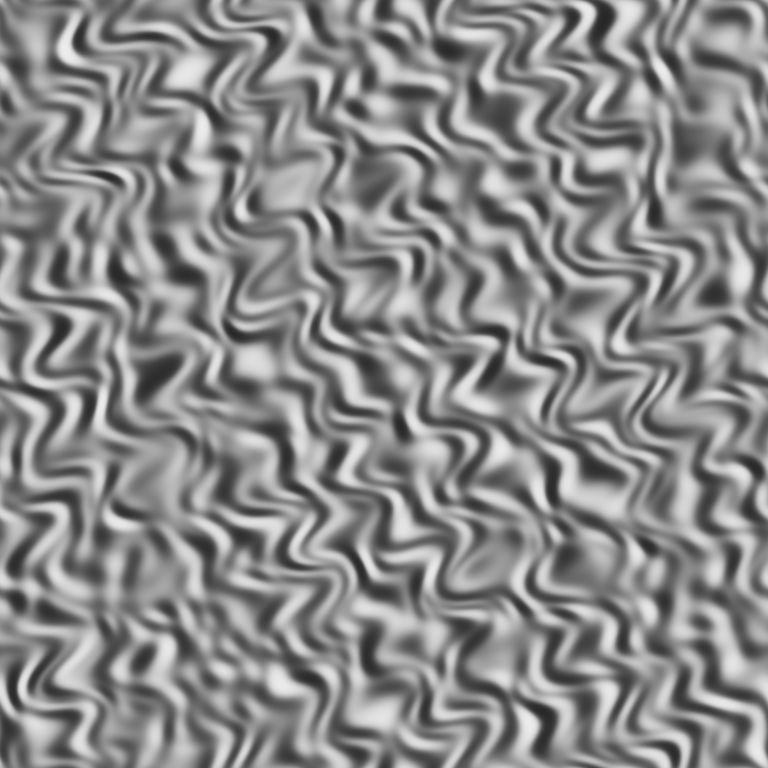
This texture is drawn by a Shadertoy shader. Its source:

```glsl
const float PI = 3.14159265;

// Integer hash giving a value in 0..1
float hash(uint n) {
    n = n * 747796405u + 2891336453u;
    n = ((n >> ((n >> 28u) + 4u)) ^ n) * 277803737u;
    n = (n >> 22u) ^ n;
    return float(n >> 8u) / 16777216.0;
}

// Sum of random plane waves with whole cycle counts, so the field wraps.
// Wave directions gather around the heading; the result has unit deviation.
float waveNoise(vec2 p, int count, vec2 cycleRange, float heading, float spread, uint seed) {
    float sum = 0.0;
    for (int i = 0; i < count; i++) {
        uint n = seed + uint(i) * 5u;
        float turn = hash(n) + hash(n + 1u) - 1.0;
        float angle = heading + spread * turn;
        float radius = 0.5 * (hash(n + 2u) + hash(n + 3u));
        float cycles = mix(cycleRange.x, cycleRange.y, radius);
        vec2 wave = round(cycles * vec2(cos(angle), sin(angle)));
        sum += cos(2.0 * PI * (fract(dot(wave, p)) + hash(n + 4u)));
    }
    return sum * sqrt(2.0 / float(count));
}

// Slides points along the heading by a slow noise, which bends the strokes
vec2 bend(vec2 p, float heading, float amount) {
    float slide = waveNoise(p, 50, vec2(4.0, 14.0), heading + 0.5 * PI, 1.2, 9001u);
    return p + amount * slide * vec2(cos(heading), sin(heading));
}

// Soft limit that keeps the darkest and brightest tones in range
float toneCurve(float value, float middle, float reach, float contrast) {
    return middle + reach * tanh(value * contrast / reach);
}

void mainImage(out vec4 fragColor, in vec2 fragCoord) {
    vec2 uv = fragCoord / iResolution.xy;
    float heading = 0.5;
    vec2 bent = bend(uv, heading, 0.012);
    float strokes = waveNoise(bent, 200, vec2(5.0, 38.0), heading, 1.25, 101u);
    float grey = toneCurve(strokes, 0.54, 0.4, 0.22);
    fragColor = vec4(vec3(grey), 1.0);
}
```
